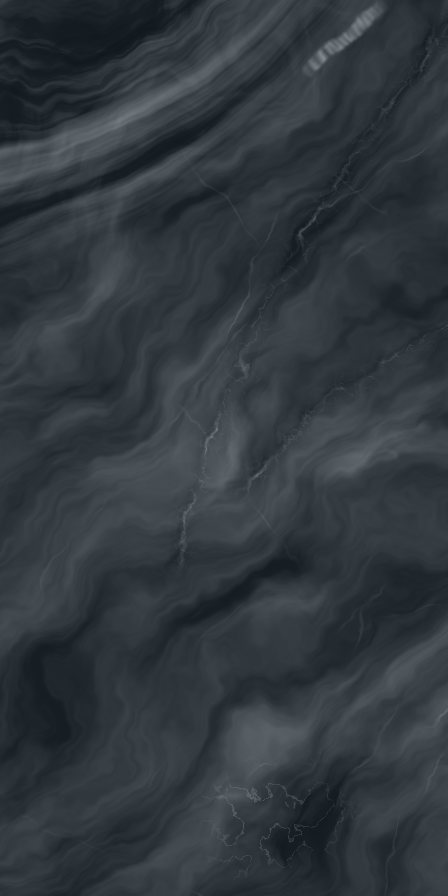
A Shadertoy shader for this texture:

```glsl
#define BASE_TONE 0.222
#define CLOUD_GAIN 0.13
#define STREAK_GAIN 0.10
#define GRAIN_GAIN 0.035
#define BAND_GAIN 0.17
#define WISP_GAIN 0.15
#define VEIN_GAIN 0.20
#define HAIRLINES 30
#define GRAIN_ANGLE 0.76
#define TINT vec3(-0.027, 0.0, 0.021)

vec2 hash2(vec2 c) {
    vec3 q = fract(c.xyx * vec3(0.1031, 0.1030, 0.0973));
    q += dot(q, q.yzx + 33.33);
    return fract((q.xx + q.yz) * q.zy);
}

float corner(vec2 cell, vec2 offset) {
    float a = 6.2832 * hash2(cell).x;
    return dot(vec2(cos(a), sin(a)), offset);
}

float gradientNoise(vec2 p) {
    vec2 i = floor(p), f = p - i;
    vec2 u = f * f * f * (f * (f * 6.0 - 15.0) + 10.0);
    vec2 e = vec2(1.0, 0.0);
    return mix(mix(corner(i, f), corner(i + e, f - e), u.x),
               mix(corner(i + e.yx, f - e.yx), corner(i + 1.0, f - 1.0), u.x), u.y);
}

float fbm(vec2 p) {
    float sum = 0.0, amp = 1.0;
    for (int i = 0; i < 5; i++) {
        sum += amp * gradientNoise(p);
        p = mat2(1.9, 0.5, -0.5, 1.9) * p + 17.3;
        amp *= 0.5;
    }
    return sum;
}

// Position along a segment (0 to 1) and signed distance to its line
vec2 span(vec2 p, vec2 a, vec2 b) {
    vec2 d = b - a, r = p - a;
    return vec2(dot(r, d) / dot(d, d), (d.x * r.y - d.y * r.x) / length(d));
}

float fadeEnds(float t, float soft) {
    return smoothstep(0.0, soft, t) * (1.0 - smoothstep(1.0 - soft, 1.0, t));
}

float line(float dist, float width) {
    float px = 1.0 / iResolution.x;
    return (1.0 - smoothstep(0.0, width + px, abs(dist))) * width / (width + 0.3 * px);
}

// Soft clouds and long streaks drawn out along the grain
float body(vec2 p, vec2 warp) {
    float c = cos(GRAIN_ANGLE), s = sin(GRAIN_ANGLE);
    vec2 q = mat2(c, -s, s, c) * p + 0.16 * warp;
    float tone = CLOUD_GAIN * fbm(q * vec2(1.5, 3.6) + 3.0);
    tone += STREAK_GAIN * fbm(q * vec2(1.7, 10.0) + 21.0);
    return tone + GRAIN_GAIN * fbm(q * vec2(9.0, 34.0));
}

// Folded layers sweeping across the top
float bands(vec2 p, vec2 warp) {
    float h = p.y - 1.6 - 0.3 * p.x - 0.6 * p.x * p.x * p.x;
    float fold = smoothstep(0.05, 0.2, h);
    h += (0.03 + 0.12 * fold) * warp.x;
    float layers = fbm(vec2(p.x * 1.3 + 5.0, h * 17.0)) + 0.4 * fbm(vec2(p.x * 3.0, h * 60.0));
    float pale = smoothstep(-0.03, 0.0, h) * (1.0 - smoothstep(0.04, 0.09, h));
    float dark = exp(-pow((h + 0.07) / 0.03, 2.0)) + 0.5 * fold;
    float window = smoothstep(-0.26, -0.1, h) * (1.0 - smoothstep(0.22, 0.4, h));
    float reach = 1.0 - smoothstep(0.3, 0.85, p.x);
    return window * (BAND_GAIN * layers * (0.4 + 0.6 * reach) + reach * (0.12 * pale - 0.07 * dark));
}

// Pale smears, crisp below and feathered above
float wisps(vec2 p, vec2 warp) {
    vec4 ends[5] = vec4[](vec4(0.68, 0.87, 1.25, 1.30), vec4(0.43, 0.82, 0.68, 1.24),
                          vec4(-0.2, 0.98, 0.34, 1.50), vec4(0.76, 0.26, 1.20, 0.50),
                          vec4(0.53, 0.61, 0.76, 0.70));
    float sum = 0.0;
    for (int i = 0; i < 5; i++) {
        vec2 s = span(p + 0.05 * warp, ends[i].xy, ends[i].zw);
        float soft = i == 2 ? 9.0 : 18.0;
        float edge = i == 0 ? 90.0 : 28.0;
        float glow = s.y > 0.0 ? exp(-s.y * soft) : exp(s.y * edge);
        float patchy = 0.65 + 0.8 * fbm(vec2(s.x * 3.0, s.y * 22.0) + float(i) * 9.0);
        sum += glow * fadeEnds(s.x, 0.3) * patchy * (i == 0 ? 1.3 : 0.6);
    }
    return sum;
}

// Broken crack: a bright thread inside a dark, crushed margin
float crack(float dist, float along, vec2 p) {
    float crushed = fbm(p * 22.0);
    float margin = exp(-abs(dist + 0.01) * 50.0);
    float thread = line(dist + 0.012 * crushed, 0.005) * smoothstep(-0.25, 0.4, gradientNoise(p * 9.0));
    float web = line(crushed, 0.08) * exp(-abs(dist) * 55.0);
    return along * (VEIN_GAIN * (0.8 * thread + 0.35 * web) - 0.06 * margin);
}

float hairlines(vec2 p, vec2 warp) {
    float sum = 0.0;
    for (int i = 0; i < HAIRLINES; i++) {
        vec2 r = hash2(vec2(float(i) + 2.0, 41.0)), k = hash2(vec2(float(i) + 7.0, 93.0));
        float angle = k.x < 0.7 ? mix(0.35, 1.35, k.x / 0.7) : mix(-1.2, -0.3, (k.x - 0.7) / 0.3);
        vec2 start = r * vec2(1.1, 2.1) - 0.1;
        vec2 s = span(p + 0.05 * warp, start, start + mix(0.12, 0.4, k.y) * vec2(cos(angle), sin(angle)));
        sum += line(s.y, 0.003) * fadeEnds(s.x, 0.25) * mix(0.15, 0.75, r.x * k.y);
    }
    return sum * smoothstep(-0.4, 0.3, gradientNoise(p * 14.0));
}

void mainImage(out vec4 fragColor, in vec2 fragCoord) {
    vec2 p = fragCoord / iResolution.x;
    vec2 warp = vec2(fbm(p * 2.4), fbm(p * 2.4 + 31.0));
    vec2 jitter = vec2(fbm(p * 9.0 + 4.0), fbm(p * 9.0 + 57.0));

    float tone = BASE_TONE + body(p, warp) + bands(p, warp) + WISP_GAIN * wisps(p, warp + 0.3 * jitter);

    // Two long cracks
    vec2 v = p + 0.025 * jitter;
    float t = v.y - 0.72;
    tone += crack((v.x - 0.39 - 0.2 * t - 0.25 * t * t) * 0.85, smoothstep(-0.06, 0.1, t), p);
    t = v.y - 0.88;
    tone += crack((v.x - 0.53 - 0.75 * t - 3.0 * t * t * t) * 0.7, fadeEnds(t / 0.42, 0.1), p + 3.0);

    // Crushed patch near the foot
    float crushed = fbm(p * 13.0 + 8.0);
    float zone = 1.0 - smoothstep(0.03, 0.2, length((p - vec2(0.61, 0.17)) * vec2(0.9, 1.1)) + 0.05 * jitter.x);
    tone += zone * (0.14 * line(crushed, 0.06) - 0.05 + 0.06 * crushed);

    tone += VEIN_GAIN * hairlines(p, warp + 0.5 * jitter);

    // Pale shard with cross fractures
    vec2 shard = span(p + 0.012 * jitter, vec2(0.66, 1.82), vec2(0.87, 2.0));
    float blade = fadeEnds(shard.x, 0.3) * (1.0 - smoothstep(0.008, 0.02, abs(shard.y)));
    tone += blade * (0.2 + 0.22 * gradientNoise(vec2(shard.x * 22.0, shard.y * 30.0)));

    tone = max(tone, 0.12 + 0.25 * (tone - 0.12));
    fragColor = vec4(clamp(tone + TINT, 0.0, 1.0), 1.0);
}
```
